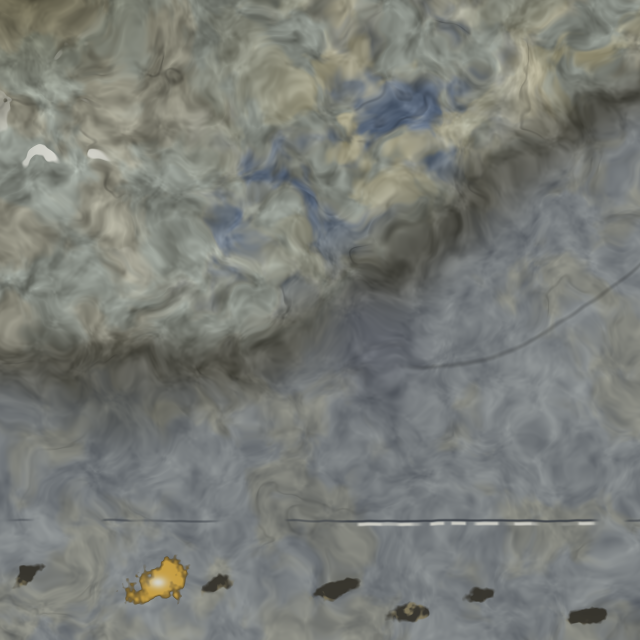
Give the GLSL for this texture, as a WebGL 2 fragment shader.

```glsl
#version 300 es
precision highp float;
// Weathered stone: warm plaster above a curved dark seam, blue-grey slate below.
// Warped fractal noise gives the mottling; soft masks lay on stains, pigment
// patches, a thin crack with chipped edges and a row of small flakes.

uniform vec2 u_resolution;
out vec4 fragColor;

float hash(vec2 p) {
    vec3 q = fract(p.xyx * 0.1031);
    q += dot(q, q.yzx + 33.33);
    return fract((q.x + q.y) * q.z);
}

float noise(vec2 p) {
    vec2 i = floor(p), f = fract(p);
    f = f * f * (3.0 - 2.0 * f);
    return mix(mix(hash(i), hash(i + vec2(1, 0)), f.x),
               mix(hash(i + vec2(0, 1)), hash(i + vec2(1, 1)), f.x), f.y);
}

float fbm(vec2 p, int octaves) {
    float sum = 0.0, amp = 0.5, total = 0.0;
    for (int i = 0; i < octaves; i++) {
        sum += amp * noise(p);
        total += amp;
        amp *= 0.55;
        p = mat2(0.8, 0.6, -0.6, 0.8) * p * 2.0 + 17.3;
    }
    return sum / total;
}

// Soft elliptical spot, 1 at its centre
float spot(vec2 p, vec2 centre, vec2 radius) {
    vec2 d = (p - centre) / radius;
    return exp(-dot(d, d));
}

// Height of the seam across the canvas
float seamHeight(float x) {
    return 0.43 + 0.42 * smoothstep(0.32, 1.05, x);
}

// Signed distance from the seam, positive above it
float seamDistance(vec2 p) {
    float slope = (seamHeight(p.x + 0.01) - seamHeight(p.x - 0.01)) / 0.02;
    return (p.y - seamHeight(p.x)) / sqrt(1.0 + slope * slope);
}

// Ragged tilted flake: negative inside, in canvas units
float flakeDistance(vec2 p, vec2 centre, vec2 size, float angle, float rough) {
    float c = cos(angle), s = sin(angle);
    vec2 q = mat2(c, -s, s, c) * (p - centre);
    return (length(q / size) - 1.0 + 1.8 * (rough - 0.5)) * size.y;
}

vec3 addFlakes(vec3 col, vec2 p, float rough, float grain, float px) {
    for (int i = 0; i < 7; i++) {
        float k = float(i);
        float a = hash(vec2(k, 3.7)), b = hash(vec2(k, 8.1));
        bool gilded = i == 1;
        vec2 centre = vec2((k + 0.25 + 0.5 * a) / 7.0, gilded ? 0.09 : 0.025 + 0.11 * b);
        vec2 size = gilded ? vec2(0.042, 0.024) : vec2(0.018 + 0.022 * a, 0.010);
        float d = flakeDistance(p, centre, size, 0.1 + 0.5 * b, rough);
        float body = smoothstep(px + 0.002, -px, d);
        vec3 inner = mix(vec3(0.19, 0.18, 0.15), vec3(0.50, 0.46, 0.34), smoothstep(0.52, 0.72, grain));
        if (gilded) {
            inner = mix(vec3(0.30, 0.24, 0.12), vec3(0.80, 0.63, 0.24), smoothstep(0.004, -0.010, d));
            inner = mix(inner, vec3(0.86, 0.87, 0.86), 0.9 * spot(p, centre, vec2(0.013, 0.009)));
        }
        col = mix(col, inner, 0.9 * body);
    }
    return col;
}

vec3 addCrack(vec3 col, vec2 p, float px) {
    float y = p.y - 0.186 - 0.005 * (fbm(vec2(p.x * 22.0, 2.0), 3) - 0.5);
    float broken = smoothstep(0.25, 0.6, noise(vec2(p.x * 28.0, 5.0)));
    float chipped = smoothstep(0.52, 0.55, p.x) * smoothstep(0.94, 0.92, p.x);
    float rim = smoothstep(0.15, 0.5, noise(vec2(p.x * 60.0, 9.0)));
    float dark = smoothstep(0.0018 + px, 0.0, abs(y));
    float light = smoothstep(0.0028 + px, 0.0005, abs(y + 0.005));
    col = mix(col, vec3(0.22, 0.24, 0.27), dark * mix(0.55 * broken, 0.85, chipped));
    return mix(col, vec3(0.80, 0.80, 0.77), light * rim * chipped);
}

void main() {
    vec2 p = gl_FragCoord.xy / u_resolution;
    float px = 1.0 / min(u_resolution.x, u_resolution.y);

    // Noise layers, from broad stains to brush-like grain
    vec2 warp = vec2(fbm(p * 9.0, 3), fbm(p * 9.0 + 41.0, 3)) - 0.5;
    vec2 w = p + 0.09 * warp;
    float broad = fbm(w * 6.0 + 3.0, 4);
    float patches = fbm(w * 11.0 + 70.0, 4);
    float grain = fbm(w * 42.0, 3);
    float wisp = 1.0 - abs(2.0 * fbm(w * 24.0 + 9.0, 3) - 1.0);
    float d = seamDistance(p + 0.05 * warp);
    float above = smoothstep(-0.03, 0.04, d);

    // Ground tones
    float tone = 0.5 + 0.9 * (broad - 0.5) + 1.1 * (grain - 0.5) + 0.5 * (wisp - 0.8);
    vec3 slate = mix(vec3(0.38, 0.40, 0.42), vec3(0.55, 0.57, 0.575), tone);
    slate = mix(slate, slate * vec3(1.07, 1.04, 0.96), smoothstep(0.45, 0.65, patches));
    vec3 plaster = mix(vec3(0.38, 0.375, 0.33), vec3(0.69, 0.685, 0.62), tone);
    plaster = mix(plaster, plaster * vec3(0.95, 1.0, 1.05), smoothstep(0.6, 0.4, patches));
    vec3 col = mix(slate, plaster, above);

    // Blue and cream pigment along a rising diagonal
    float diagonal = exp(-pow((p.y - 0.45 - 0.55 * p.x) / 0.16, 2.0)) * smoothstep(0.2, 0.4, p.x) * smoothstep(0.85, 0.68, p.x);
    float blue = above * diagonal * smoothstep(0.46, 0.62, patches);
    col = mix(col, vec3(0.31, 0.38, 0.49) + 0.3 * (grain - 0.5), 0.8 * blue);
    float creamZone = max(spot(p, vec2(0.58, 0.83), vec2(0.20, 0.22)), spot(p, vec2(0.92, 0.90), vec2(0.14, 0.12)));
    float cream = above * creamZone * smoothstep(0.50, 0.64, fbm(w * 13.0 + 120.0, 4));
    col = mix(col, vec3(0.69, 0.66, 0.53) + 0.35 * (grain - 0.5), 0.75 * cream);

    // Dark seam, its stains and a faint crease
    float width = mix(0.058, 0.042, p.x);
    float seam = exp(-pow(d / width, 2.0)) * smoothstep(0.15, 0.6, broad + 0.25 * grain);
    col = mix(col, vec3(0.29, 0.285, 0.25) + 0.3 * (grain - 0.5), 0.82 * seam);
    float corner = spot(p, vec2(0.03, 1.02), vec2(0.20, 0.14)) + 0.5 * spot(p, vec2(0.18, 0.36), vec2(0.10, 0.05));
    col = mix(col, col * vec3(0.70, 0.68, 0.60), min(corner, 1.0));
    float smear = spot(p + 0.06 * warp, vec2(0.59, 0.45), vec2(0.06, 0.09));
    col = mix(col, vec3(0.33, 0.345, 0.38) + 0.25 * (grain - 0.5), 0.7 * smear);
    float crease = abs(p.y - 0.425 - 1.3 * pow(max(p.x - 0.65, 0.0), 2.0) + 0.02 * warp.y);
    col *= 1.0 - 0.18 * smoothstep(0.005 + px, 0.0, crease) * smoothstep(0.6, 0.68, p.x);

    // Scuffs: dark veins and pale chips
    float vein = smoothstep(0.035, 0.0, abs(fbm(w * 8.0 + 55.0, 4) - 0.5));
    col *= 1.0 - 0.16 * vein * smoothstep(0.45, 0.65, patches) * mix(0.5, 1.0, above);
    float pale = smoothstep(0.68, 0.74, fbm(w * 20.0 + 31.0, 3)) * spot(p, vec2(0.10, 0.76), vec2(0.12, 0.13));
    col = mix(col, vec3(0.84, 0.84, 0.81), pale);

    col = addCrack(col, p, px);
    col = addFlakes(col, p, fbm(p * 50.0 + 7.0, 3), grain, px);
    fragColor = vec4(clamp(col, 0.0, 1.0), 1.0);
}
```
